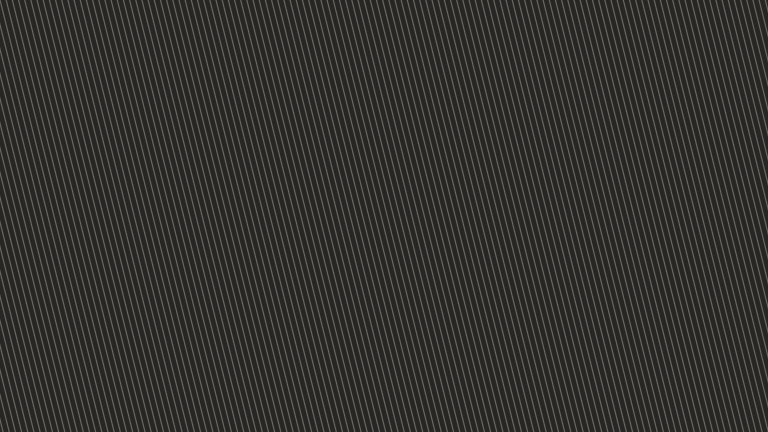
This pattern is drawn by a Shadertoy shader. Its source:

```glsl
const float STRIPES_PER_HEIGHT = 70.0;  // counted along a level line one height long
const float SLANT = 0.25;               // sideways run for each unit of rise
const float LINE_WIDTH = 0.18;          // share of one stripe period
const float SOFTNESS = 1.15;            // width of the edge filter in pixels
const vec3 GROUND_COLOR = vec3(0.150, 0.150, 0.147);
const vec3 LINE_COLOR = vec3(0.460, 0.430, 0.398);

// Box-filtered coverage of a line centred in each period; all lengths are in periods
float lineCoverage(float phase, float width, float footprint) {
    float dist = abs(fract(phase) - 0.5);
    float overlap = 0.5 * (width + footprint) - dist;
    return clamp(overlap, 0.0, min(width, footprint)) / footprint;
}

void mainImage(out vec4 fragColor, in vec2 fragCoord) {
    // Steep diagonals falling from left to right, in height units
    vec2 p = fragCoord / iResolution.y;
    vec2 across = STRIPES_PER_HEIGHT * vec2(1.0, SLANT);
    float phase = dot(p, across);

    // Size of the edge filter measured across the stripes
    float footprint = SOFTNESS * length(across) / iResolution.y;
    float coverage = lineCoverage(phase, LINE_WIDTH, footprint);

    fragColor = vec4(mix(GROUND_COLOR, LINE_COLOR, coverage), 1.0);
}
```
